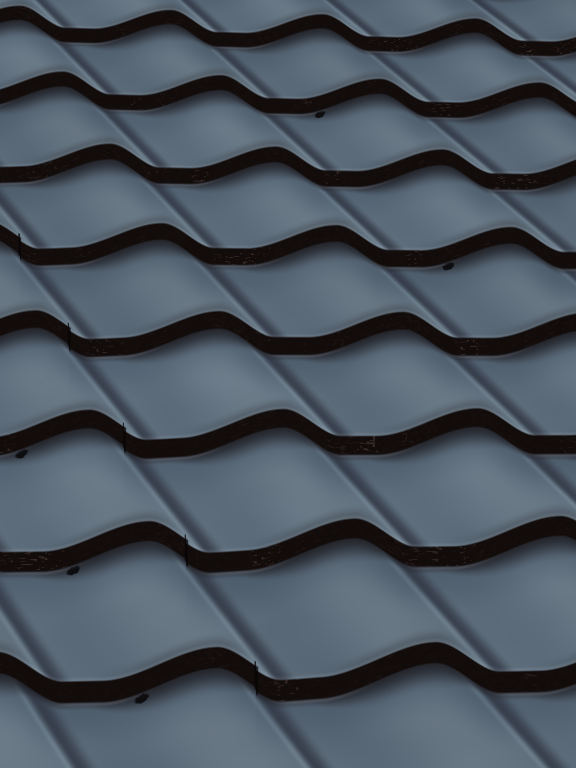
Reproduce this texture procedurally as a Shadertoy shader.

```glsl
// Rows of glossy slate-blue metal roof tiles with wavy dark lips, receding in perspective.

float hash(vec2 p) {
    vec3 q = fract(vec3(p.xyx) * 0.1031);
    q += dot(q, q.yzx + 33.33);
    return fract((q.x + q.y) * q.z);
}

float noise(vec2 p) {
    vec2 i = floor(p), f = fract(p);
    f = f * f * (3.0 - 2.0 * f);
    return mix(mix(hash(i), hash(i + vec2(1, 0)), f.x),
               mix(hash(i + vec2(0, 1)), hash(i + 1.0), f.x), f.y);
}

// Width of one tile at depth y (measured down from the top)
float tileWidth(float y) { return 0.1914 + 0.116 * y; }

// Column coordinate: whole numbers lie on the wave crests
float column(float x, float y) { return (x - 0.0217 - 0.6525 * y) / tileWidth(y); }

// Crest height of a row under perspective
float rowLine(float n) { return 35.315 / (21.18 - n) - 1.65; }

// Painted sheet below a lip: t runs down the tile, d is the distance from the lip
vec3 sheet(vec2 p, float n, float t, float d, float overhang) {
    float ridge = column(p.x, p.y) - 0.13 * t;
    float r = fract(ridge + 0.5) - 0.5;
    float lit = smoothstep(0.08, 0.36, d) * (0.72 + 0.28 * cos(6.2832 * (r + 0.25)));
    vec3 col = mix(vec3(0.31, 0.37, 0.43), vec3(0.41, 0.47, 0.52), lit);
    col *= 0.98 + 0.04 * hash(vec2(floor(ridge), n) + 17.0);
    col *= 0.985 + 0.03 * noise(p * vec2(18, 30));

    // Soft groove beside the ridge, then the ridge highlight
    float groove = smoothstep(-0.005, 0.035, r) * (1.0 - smoothstep(0.04, 0.13, r));
    col = mix(col, vec3(0.18, 0.20, 0.25), 0.75 * groove);
    col += vec3(0.045, 0.05, 0.05) * exp(-pow((r + 0.008) / 0.014, 2.0));

    // Shadow cast by the lip, deepest below the rise and crest
    float shade = 1.0 - smoothstep(0.085, mix(0.135, 0.22, overhang), d);
    return mix(col, vec3(0.12, 0.12, 0.14), 0.9 * shade);
}

void mainImage(out vec4 fragColor, in vec2 fragCoord) {
    vec2 p = fragCoord / iResolution.xy;
    p = vec2(p.x * 0.75, 1.0 - p.y);
    vec3 col = vec3(0.33, 0.39, 0.45);

    for (float n = -1.0; n < 8.0; n++) {
        // Wavy edge: steep fall after the crest, flat trough, slow rise
        float y = rowLine(n);
        float rowHeight = rowLine(n + 1.0) - y;
        y += (p.x - 0.375) * (0.029 - 0.0614 * y);
        float w = tileWidth(y);
        float u = column(p.x, y);
        float f = fract(u);
        float wave = smoothstep(0.0, 0.3, f) - smoothstep(0.48, 1.0, f);
        float seam = u + 0.82;
        float overlap = 0.018 * step(0.0, seam) * (1.0 - smoothstep(0.0, 0.5, seam));
        float d = (p.y - y) / w - 0.14 * wave - overlap;
        float px = 1.2 / (iResolution.y * w);
        float overhang = smoothstep(0.4, 0.8, f) + 1.0 - smoothstep(0.0, 0.2, f);
        float trough = smoothstep(0.2, 0.35, f) * (1.0 - smoothstep(0.5, 0.75, f));

        // Sheet above bends down and catches a thin rim of light
        col *= 1.0 - 0.22 * smoothstep(-0.07, 0.0, d) * overhang;
        col += 0.05 * smoothstep(-0.022, -0.006, d);

        vec3 row = sheet(p, n, (p.y - y) / rowHeight, d, overhang);

        // Small dark fasteners in every third column
        float cell = floor(u);
        if (mod(cell, 3.0) == 1.0 && (mod(n, 2.0) == 1.0 || n > 4.0)) {
            vec2 b = vec2(f - 0.6 - 0.08 * hash(vec2(n, cell + 9.0)), d - 0.122);
            b += 0.008 * (noise(p * 300.0) - 0.5);
            float clip = length(b / vec2(0.03, 0.018)) - 1.0;
            row = mix(row, vec3(0.05, 0.05, 0.06), 1.0 - smoothstep(-0.2, 0.3, clip));
        }

        // Dark lip with worn specks in the troughs and a pale lower edge
        float grain = noise(vec2(u * 60.0, d * 130.0) + n * 31.0);
        float patches = noise(vec2(u * 9.0, n * 7.0) + 40.0);
        vec3 lip = vec3(0.065, 0.04, 0.037) + 0.012 * grain;
        lip += vec3(0.15, 0.13, 0.11) * smoothstep(0.68, 1.0, grain)
             * smoothstep(0.4, 0.8, patches) * (0.2 + 0.8 * trough);
        row += 0.10 * trough * exp(-pow((d - 0.104) / 0.008, 2.0));
        row = mix(lip, row, smoothstep(0.095 - px, 0.095 + px, d));

        // Joint where two panels overlap
        float joint = (1.0 - smoothstep(0.004, 0.012, abs(seam)))
                    * smoothstep(-0.025, -0.015, d) * (1.0 - smoothstep(0.10, 0.115, d));
        col = mix(col, row, smoothstep(-px, px, d));
        col = mix(col, vec3(0.03, 0.02, 0.02), 0.8 * joint);
    }
    fragColor = vec4(clamp(col, 0.0, 1.0), 1.0);
}
```
